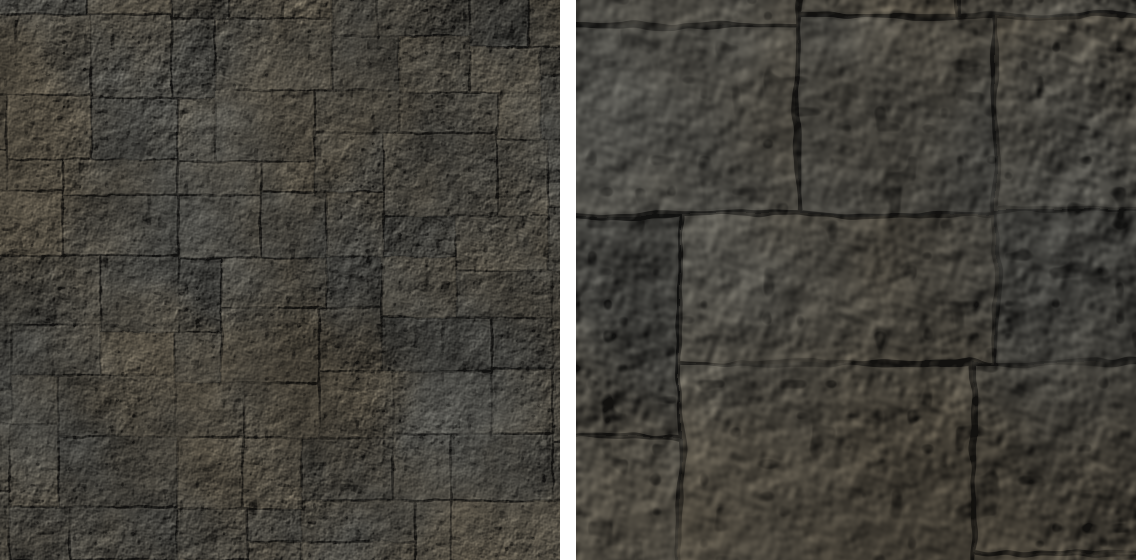
Left: the whole. Right: its middle third, enlarged.
Give the GLSL for this texture, as a Shadertoy shader.

```glsl
#define GRID vec2(7.1, 9.5)     // average stones across and up
#define JITTER 0.62             // irregularity of the stone sizes
#define BASE_LIGHT 0.285
#define BLOCK_CONTRAST 0.05
#define CLOUD_CONTRAST 0.24
#define RELIEF_CONTRAST 0.43
#define PIT_DEPTH 0.09
#define JOINT_DEPTH 0.15
#define COOL_STONE vec3(0.97, 0.965, 0.91)
#define WARM_STONE vec3(1.03, 0.955, 0.81)

float hash(vec2 p) {
    vec3 q = fract(p.xyx * vec3(0.1031, 0.1030, 0.0973));
    q += dot(q, q.yzx + 33.33);
    return fract((q.x + q.y) * q.z);
}

float noise(vec2 p) {
    vec2 i = floor(p), f = fract(p);
    f = f * f * (3.0 - 2.0 * f);
    return mix(mix(hash(i), hash(i + vec2(1, 0)), f.x),
               mix(hash(i + vec2(0, 1)), hash(i + vec2(1, 1)), f.x), f.y);
}

float fbm(vec2 p) {
    float sum = 0.0, weight = 0.5;
    for (int i = 0; i < 5; i++) {
        sum += weight * noise(p);
        p = mat2(0.8, 0.6, -0.6, 0.8) * p * 2.03 + 17.3;
        weight *= 0.5;
    }
    return sum;
}

// Rough stone surface, from dents down to grain
float surfaceHeight(vec2 p) {
    float sum = 0.0, weight = 0.6;
    p *= 40.0;
    for (int i = 0; i < 4; i++) {
        sum += weight * noise(p);
        p = mat2(0.8, 0.6, -0.6, 0.8) * p * 1.95 + 31.7;
        weight *= 0.72;
    }
    return sum;
}

float edgeShift(vec2 vertex) {
    return (hash(vertex + 57.0) - 0.5) * JITTER;
}

// Interlocking rectangles: lattice vertices alternately carry a horizontal
// or a vertical joint. Returns distances to the sides (x, y) and stone id (zw).
vec4 findStone(vec2 p) {
    vec2 q = p * GRID, home = floor(q);
    vec4 best = vec4(-1.0, -1.0, home);
    for (int y = -1; y <= 1; y++)
    for (int x = -1; x <= 1; x++) {
        vec2 id = home + vec2(x, y);
        float bl = edgeShift(id), br = edgeShift(id + vec2(1, 0));
        float tl = edgeShift(id + vec2(0, 1)), tr = edgeShift(id + vec2(1, 1));
        bool even = mod(id.x + id.y, 2.0) < 0.5;
        vec2 low = id + (even ? vec2(tl, bl) : vec2(bl, br));
        vec2 high = id + 1.0 + (even ? vec2(br, tr) : vec2(tr, tl));
        vec2 side = min(q - low, high - q) / GRID;
        if (min(side.x, side.y) > min(best.x, best.y)) best = vec4(side, id);
    }
    return best;
}

void mainImage(out vec4 fragColor, in vec2 fragCoord) {
    vec2 p = fragCoord / iResolution.y;
    float pixel = 1.0 / iResolution.y;

    // Stones with slightly crooked edges
    vec2 wobble = vec2(noise(p * 28.0), noise(p * 28.0 + 40.0)) - 0.5;
    wobble += 0.6 * (vec2(noise(p * 95.0), noise(p * 95.0 + 70.0)) - 0.5);
    vec4 stone = findStone(p + 0.0035 * wobble);
    float edge = min(stone.x, stone.y);
    float tone = hash(stone.zw + 11.0) - 0.5;

    // Weathered patches, partly broken at the stone borders
    float cloud = fbm(p * 5.0 + 3.0) - 0.485;
    float patches = fbm(p * 15.0 + stone.zw * 3.7) - 0.485;
    float roughness = mix(0.7, 1.3, noise(p * 9.0 + 20.0));
    float light = BASE_LIGHT + BLOCK_CONTRAST * tone
                + CLOUD_CONTRAST * (0.6 * cloud + 0.6 * patches);

    // Side-lit grain, pits and short hollows
    vec2 toLight = vec2(-0.0021, 0.0028);
    float relief = surfaceHeight(p) - surfaceHeight(p + toLight);
    light += RELIEF_CONTRAST * roughness * relief;
    float pits = smoothstep(0.25, 0.08, noise(p * 105.0 + 9.0));
    float hollows = smoothstep(0.2, 0.06, noise(p * vec2(42.0, 60.0) + 5.0));
    light -= PIT_DEPTH * roughness * (pits + 0.5 * hollows);

    // Narrow dark joints with worn gaps and faint pale rims
    float wear = smoothstep(0.2, 0.6, noise(p * 13.0 + 80.0));
    float width = 0.0007 + 0.0017 * noise(p * 60.0 + 15.0);
    float joint = 1.0 - smoothstep(width - 0.4 * pixel, width + 0.9 * pixel, edge);
    float rim = smoothstep(0.002, 0.0035, edge) * smoothstep(0.0065, 0.0035, edge);
    light += 0.025 * rim * noise(p * 35.0 + 60.0);
    light -= JOINT_DEPTH * joint * mix(0.35, 1.0, wear);

    // Warm and cool mineral tints
    float warmth = smoothstep(0.25, 0.75, fbm(p * 3.5 + 50.0) + 0.2 * tone);
    vec3 color = max(light, 0.07) * mix(COOL_STONE, WARM_STONE, warmth);
    fragColor = vec4(color, 1.0);
}
```
